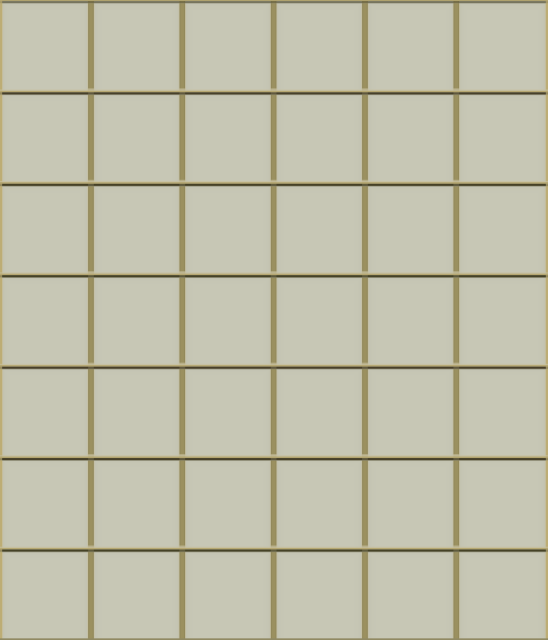
Write a Shadertoy shader that draws this pattern.

```glsl
// Pale square tiles with olive upright joints and bevelled, shadowed level joints.

const vec2 GRID = vec2(6.0, 7.0);              // tiles across and down
const vec3 TILE = vec3(0.78, 0.78, 0.71);
const vec3 OLIVE = vec3(0.60, 0.56, 0.37);
const vec3 GOLD = vec3(0.74, 0.68, 0.46);
const vec3 PALE = vec3(0.78, 0.75, 0.62);
const vec3 DARK = vec3(0.28, 0.25, 0.16);
const vec3 SHADE = vec3(0.52, 0.51, 0.42);

// Lengths are fractions of one tile.
const float BAR_CENTRE = -0.004;
const float BAR_HALF = 0.031;
const float RIM_HALF = 0.024;
const float BAR_TOP = 0.030;                   // bar starts below the seam
const float BAR_END = 0.034;                   // bar stops above the next seam
const float HALO = 0.010;
const float RIDGE_POS = 0.002;
const float RIDGE_HALF = 0.009;
const float GROOVE_POS = 0.021;
const float GROOVE_HALF = 0.0115;
const float SHADOW_REACH = 0.030;
const float SHADOW_AMOUNT = 0.035;
const float TINT_AMOUNT = 0.025;

float hash(float n) {
    return fract(sin(n * 127.1) * 43758.5453);
}

// Soft coverage of a strip of the given half width.
float strip(float d, float halfWidth, float blur) {
    return 1.0 - smoothstep(halfWidth - blur, halfWidth + blur, abs(d));
}

void mainImage(out vec4 fragColor, in vec2 fragCoord) {
    vec2 uv = fragCoord / iResolution.xy;
    vec2 p = vec2(uv.x, 1.0 - uv.y) * GRID;    // rows run downwards
    vec2 seam = floor(p + 0.5);
    vec2 d = p - seam;                         // signed distance to nearest seam
    float blur = max(0.007, 0.5 * GRID.x / iResolution.x);

    bool sideRim = seam.x < 0.5 || seam.x > GRID.x - 0.5;
    bool topRim = seam.y < 0.5;
    bool bottomRim = seam.y > GRID.y - 0.5;

    // Tile face with a faint shadow gathered along its edges
    float across = sideRim ? d.x : d.x - BAR_CENTRE;
    float barHalf = sideRim ? RIM_HALF : BAR_HALF;
    float sideShadow = exp(-max(abs(across) - barHalf, 0.0) / SHADOW_REACH);
    float topShadow = exp(-max(d.y - GROOVE_POS, 0.0) / SHADOW_REACH) * step(0.0, d.y);
    vec3 color = TILE * (1.0 - SHADOW_AMOUNT * max(sideShadow, topShadow));

    // Upright joints: pale halo, olive core, slightly darker flanks
    float bar = strip(across, barHalf, blur);
    float halo = strip(across, barHalf + HALO, blur);
    float flank = smoothstep(0.35, 1.0, abs(across) / barHalf);
    vec3 barColor = sideRim ? GOLD : OLIVE * (1.01 - 0.07 * flank);
    color = mix(color, PALE, 0.7 * halo);

    // Bars turn pale just above each ridge
    float gap = smoothstep(-BAR_END - blur, -BAR_END + blur, d.y)
              * (1.0 - smoothstep(BAR_TOP - blur, BAR_TOP + blur, d.y));
    if (sideRim || topRim || bottomRim) gap = 0.0;
    color = mix(color, mix(barColor, PALE, 0.6 * gap), bar);

    // Level joints: pale bevel, gold ridge, dark groove and its fading shadow
    float tint = (hash(seam.y + 3.0) - 0.5) * TINT_AMOUNT;
    vec3 groove = DARK + vec3(tint, -tint, tint);
    vec3 ridge = mix(GOLD, OLIVE, 0.2);
    float depth = (topRim ? 0.55 : 1.0) * (1.0 - (sideRim ? 0.7 : 0.25) * bar);
    if (bottomRim) {
        color = mix(color, mix(OLIVE, SHADE, 0.4), strip(d.y, 0.018, blur));
    } else {
        color = mix(color, PALE, 0.7 * strip(d.y + 0.013, 0.008, blur));
        color = mix(color, SHADE, 0.7 * depth
                    * strip(d.y - GROOVE_POS - 0.011, 0.009, blur));
        color = mix(color, ridge, strip(d.y - RIDGE_POS, RIDGE_HALF, blur));
        color = mix(color, groove, depth
                    * strip(d.y - GROOVE_POS, GROOVE_HALF, blur));
    }

    fragColor = vec4(color, 1.0);
}
```
